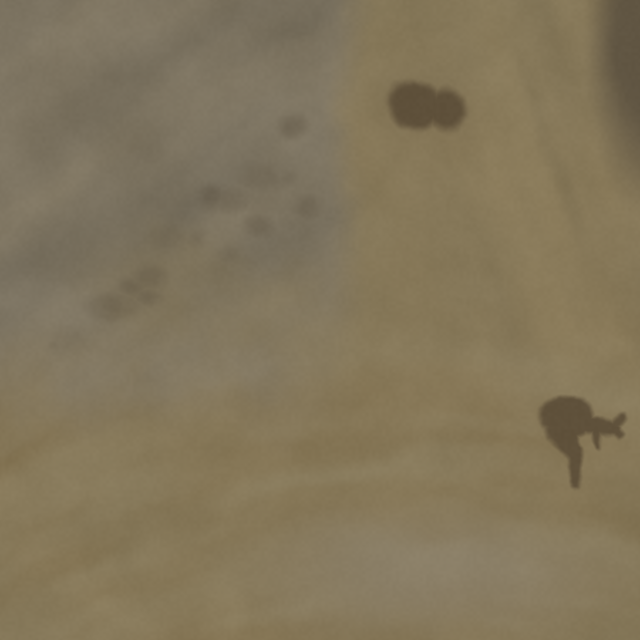
Reproduce this texture procedurally as a Shadertoy shader.

```glsl
float hash(vec2 p) {
    vec3 q = fract(vec3(p.xyx) * 0.1031);
    q += dot(q, q.yzx + 33.33);
    return fract((q.x + q.y) * q.z);
}

float noise(vec2 p) {
    vec2 i = floor(p), f = fract(p);
    f = f * f * (3.0 - 2.0 * f);
    float low = mix(hash(i), hash(i + vec2(1, 0)), f.x);
    float high = mix(hash(i + vec2(0, 1)), hash(i + vec2(1, 1)), f.x);
    return mix(low, high, f.y);
}

// Layered noise centred on zero
float fbm(vec2 p) {
    float sum = 0.0, amp = 0.5;
    for (int i = 0; i < 5; i++) {
        sum += amp * (noise(p) - 0.5);
        p = mat2(0.8, 0.6, -0.6, 0.8) * p * 2.03 + 17.3;
        amp *= 0.5;
    }
    return sum;
}

// Noise stretched along a direction given in radians
float streaks(vec2 p, float angle, vec2 scale) {
    float c = cos(angle), s = sin(angle);
    vec2 q = vec2(c * p.x + s * p.y, c * p.y - s * p.x) * scale;
    return noise(q + 41.0) + 0.5 * noise(q * 2.1 + 73.0) - 0.75;
}

// Soft mask: one inside the distance, zero outside
float soften(float d, float blur) {
    return 1.0 - smoothstep(-blur, blur, d);
}

float ellipse(vec2 p, vec2 centre, vec2 radii) {
    return (length((p - centre) / radii) - 1.0) * min(radii.x, radii.y);
}

// Line whose radius changes from one end to the other
float taper(vec2 p, vec2 a, vec2 b, float ra, float rb) {
    vec2 ab = b - a;
    float t = clamp(dot(p - a, ab) / dot(ab, ab), 0.0, 1.0);
    return length(p - a - ab * t) - mix(ra, rb, t);
}

// Small faint smudges scattered around a rising diagonal
float smudges(vec2 p) {
    float mask = 0.0;
    for (int i = 0; i < 24; i++) {
        float k = float(i);
        float along = hash(vec2(k, 3.0));
        vec2 centre = mix(vec2(0.08, 0.45), vec2(0.50, 0.78), along);
        centre.y += (hash(vec2(k, 9.0)) - 0.5) * 0.22 * along;
        float size = mix(0.006, 0.024, hash(vec2(k, 14.0)));
        float strength = mix(0.15, 0.75, hash(vec2(k, 21.0)));
        mask = max(mask, strength * soften(ellipse(p, centre, size * vec2(1.2, 0.9)), 0.011));
    }
    return mask;
}

float splitStain(vec2 p) {
    float d = ellipse(p, vec2(0.885, 0.347), vec2(0.041, 0.036));
    d = min(d, taper(p, vec2(0.875, 0.325), vec2(0.899, 0.285), 0.024, 0.012));
    d = min(d, taper(p, vec2(0.898, 0.290), vec2(0.902, 0.245), 0.013, 0.006));
    d = min(d, taper(p, vec2(0.915, 0.335), vec2(0.960, 0.328), 0.014, 0.009));
    d = min(d, taper(p, vec2(0.955, 0.330), vec2(0.972, 0.347), 0.007, 0.006));
    d = min(d, taper(p, vec2(0.955, 0.330), vec2(0.970, 0.321), 0.007, 0.006));
    return min(d, taper(p, vec2(0.932, 0.325), vec2(0.940, 0.303), 0.008, 0.004));
}

void mainImage(out vec4 fragColor, in vec2 fragCoord) {
    vec2 p = fragCoord / iResolution.xy;
    vec3 ochre = vec3(0.535, 0.482, 0.362);
    vec3 deepOchre = vec3(0.495, 0.430, 0.300);
    vec3 grey = vec3(0.480, 0.447, 0.380);
    vec3 paleGrey = vec3(0.555, 0.515, 0.440);
    vec3 shadow = vec3(0.350, 0.310, 0.245);
    vec3 stain = vec3(0.345, 0.290, 0.210);

    float cloud = fbm(p * 5.0);
    float mottle = fbm(p * 17.0 + 8.0);
    vec2 warped = p + 0.06 * vec2(cloud, fbm(p * 6.0 + 30.0));

    // Grey field meeting the ochre ground
    float field = smoothstep(0.30, 0.60, p.y - 0.12 * p.x + 0.35 * cloud);
    field *= 1.0 - smoothstep(0.51, 0.58, warped.x + 0.03 * mottle);
    float lower = 1.0 - smoothstep(0.35, 0.60, p.y);
    float right = smoothstep(0.58, 0.85, p.x) * smoothstep(0.25, 0.5, p.y);

    // Arched bands below, slanted streaks above and at the right
    vec2 fromCentre = warped - vec2(0.70, -1.0);
    vec2 arc = vec2(atan(fromCentre.x, fromCentre.y), length(fromCentre));
    float bands = streaks(arc, 0.0, vec2(5.0, 22.0));
    float slanted = streaks(warped, 0.60, vec2(3.0, 15.0));
    float steep = streaks(warped, -1.20, vec2(3.0, 22.0));

    vec3 color = mix(ochre, deepOchre, clamp(0.25 + 0.7 * bands * lower + 0.9 * cloud, 0.0, 1.0));
    color = mix(color, grey, 0.9 * field);
    color += vec3(0.050, 0.044, 0.032) * (slanted * field + 0.8 * steep * right);
    color += 0.07 * cloud + 0.045 * mottle;

    // Pale patch and dark corner
    float patchEdge = ellipse(warped, vec2(0.68, 0.11), vec2(0.22, 0.075));
    color = mix(color, paleGrey, 0.6 * soften(patchEdge, 0.06));
    float corner = ellipse(warped, vec2(1.02, 0.93), vec2(0.08, 0.19));
    color = mix(color, shadow, 0.85 * soften(corner, 0.035));

    // Smudges and stains
    color = mix(color, shadow, 0.5 * smudges(p + 0.035 * vec2(mottle, -cloud)));
    vec2 ragged = p + 0.02 * vec2(mottle, fbm(p * 20.0 + 50.0));
    float spot = ellipse(ragged, vec2(0.650, 0.837), vec2(0.043, 0.036));
    spot = min(spot, ellipse(ragged, vec2(0.698, 0.830), vec2(0.028, 0.033)));
    color = mix(color, stain, 0.18 * soften(spot, 0.05));
    color = mix(color, stain, 0.85 * soften(spot, 0.009));
    color = mix(color, stain, 0.85 * soften(splitStain(ragged), 0.005));

    // Fine grain
    color += 0.012 * (noise(p * 190.0) - 0.5);
    fragColor = vec4(clamp(color, 0.0, 1.0), 1.0);
}
```
